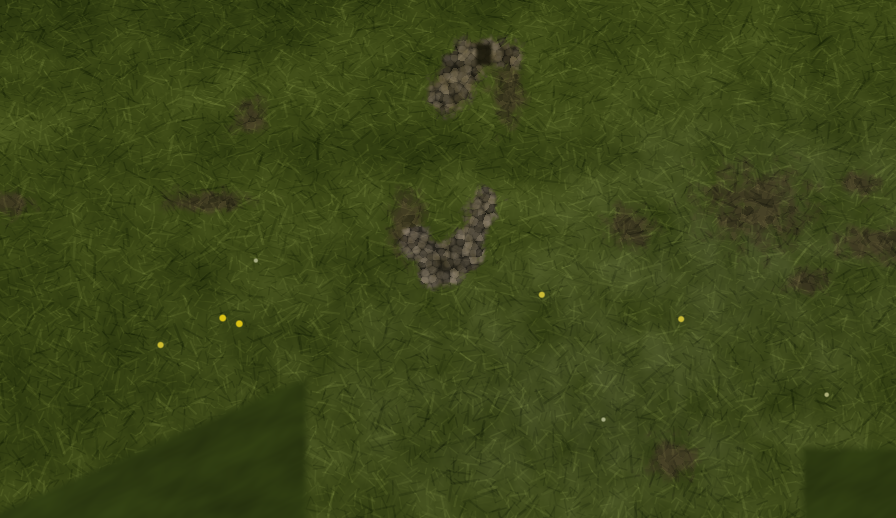
This texture is drawn by a Shadertoy shader. Its source:

```glsl
// A grassy slope with two worn gravel patches, bare soil, flowers and two blurred corners.
// Grass is layered random blade strokes over sine-warped light; gravel is cellular noise.

const vec3 GRASS_DARK  = vec3(0.11, 0.155, 0.03);
const vec3 GRASS_MID   = vec3(0.235, 0.285, 0.085);
const vec3 GRASS_LIGHT = vec3(0.37, 0.425, 0.17);
const vec3 GRASS_DRY   = vec3(0.30, 0.335, 0.185);
const vec3 SOIL        = vec3(0.27, 0.235, 0.15);
const vec3 GRAVEL      = vec3(0.37, 0.335, 0.285);
const vec3 HOLE        = vec3(0.09, 0.085, 0.035);
const vec3 BLURRED     = vec3(0.175, 0.225, 0.065);
const float BLADE_DENSITY = 23.0;
const float BLADE_WIDTH = 0.045;
const float BLADE_CONTRAST = 0.42;
const float GRAVEL_DENSITY = 75.0;

// Bare ground: centre, then radii
const vec4 BARE[11] = vec4[11](
    vec4(0.01, 0.605, 0.06, 0.03), vec4(0.4, 0.612, 0.09, 0.025),
    vec4(0.48, 0.775, 0.04, 0.04), vec4(1.66, 0.645, 0.05, 0.03),
    vec4(1.46, 0.6, 0.12, 0.09), vec4(1.69, 0.53, 0.09, 0.04),
    vec4(1.56, 0.455, 0.05, 0.03), vec4(1.3, 0.112, 0.055, 0.05),
    vec4(1.215, 0.56, 0.05, 0.05), vec4(0.785, 0.57, 0.04, 0.08),
    vec4(0.98, 0.82, 0.04, 0.07));

// Flowers: centre, then whiteness
const vec3 FLOWERS[8] = vec3[8](
    vec3(0.43, 0.386, 0), vec3(0.462, 0.375, 0), vec3(0.31, 0.334, 0.25),
    vec3(1.046, 0.431, 0.3), vec3(1.315, 0.384, 0.3), vec3(1.596, 0.238, 0.9),
    vec3(0.494, 0.497, 1), vec3(1.165, 0.19, 1));

vec3 hash3(vec2 c) {
    vec3 v = fract(vec3(c.xyx) * vec3(0.1031, 0.1030, 0.0973));
    v += dot(v, v.yxz + 33.33);
    return fract((v.xxy + v.yzz) * v.zyx);
}

// Layered, rotated sines
float waves(vec2 p) {
    float sum = 0.0, amp = 0.5;
    for (int i = 0; i < 4; i++) {
        p = mat2(0.8, 0.6, -0.6, 0.8) * p * 1.7 + 1.9;
        sum += amp * sin(p.x + 1.4 * sin(p.y * 0.8)) * cos(p.y + sin(p.x * 0.6));
        amp *= 0.68;
    }
    return sum;
}

float capsule(vec2 p, vec2 a, vec2 b, float r) {
    vec2 d = b - a;
    return length(p - a - d * clamp(dot(p - a, d) / dot(d, d), 0.0, 1.0)) - r;
}

float glow(vec2 p, vec2 centre, vec2 radii) {
    vec2 d = (p - centre) / radii;
    return exp(-dot(d, d));
}

// Signed light and dark strokes, finer towards the top
float grassBlades(vec2 p) {
    float tone = 0.0, density = BLADE_DENSITY;
    for (int layer = 0; layer < 4; layer++) {
        vec2 q = vec2(p.x, p.y * (1.0 + 0.3 * p.y)) * density + float(layer) * 37.0;
        float soft = density / iResolution.y;
        for (int k = 0; k < 9; k++) {
            vec2 cell = floor(q) + vec2(k % 3, k / 3) - 1.0;
            vec3 h = hash3(cell);
            float lean = (fract(h.x * 17.0 + h.y * 29.0) - 0.5) * 2.9;
            vec2 tip = vec2(sin(lean), cos(lean)) * (0.3 + 0.45 * h.y);
            float d = capsule(q - cell - h.xy, -tip, tip, BLADE_WIDTH);
            tone += (h.z - 0.48) * (1.0 - smoothstep(-soft * 0.4, soft, d));
        }
        density *= 1.42;
    }
    return tone;
}

// Distance to the nearest stone centre, and that stone's tone
vec2 stones(vec2 q) {
    vec2 nearest = vec2(9.0, 0.0);
    for (int k = 0; k < 9; k++) {
        vec2 cell = floor(q) + vec2(k % 3, k / 3) - 1.0;
        vec3 h = hash3(cell + 91.0);
        float d = length(q - cell - h.xy);
        if (d < nearest.x) nearest = vec2(d, h.z);
    }
    return nearest;
}

void mainImage(out vec4 fragColor, in vec2 fragCoord) {
    vec2 p = fragCoord / iResolution.y;
    float px = 1.0 / iResolution.y;
    float clumps = waves(p * 13.0 + 4.0), rough = waves(p * 42.0);
    float blades = grassBlades(p);

    // Bright ridges and shaded hollows
    float light = 0.47 + 0.09 * waves(p * vec2(3, 5)) + 0.14 * clumps + 0.06 * rough;
    float ridge = (p.y - 0.75 - 0.19 * p.x) / 0.055;
    light += 0.13 * exp(-ridge * ridge) * (1.0 - smoothstep(0.6, 1.1, p.x));
    light += 0.10 * glow(p, vec2(0.85, 0.63), vec2(0.6, 0.045));
    light += 0.08 * glow(p, vec2(1.3, 0.76), vec2(0.4, 0.1));
    light -= 0.12 * glow(p, vec2(0.8, 0.705), vec2(0.5, 0.045));
    light -= 0.16 * glow(p, vec2(0.1, 1.02), vec2(0.9, 0.13));
    light -= 0.09 * glow(p, vec2(0.15, 0.28), vec2(0.4, 0.16));
    light += blades * BLADE_CONTRAST;
    vec3 color = mix(GRASS_DARK, GRASS_MID, clamp(light * 2.0, 0.0, 1.0));
    color = mix(color, GRASS_LIGHT, clamp(light * 2.0 - 1.0, 0.0, 1.0));
    float dry = glow(p, vec2(1.15, 0.22), vec2(0.55, 0.3)) + glow(p, vec2(1.5, 0.6), vec2(0.35, 0.2));
    color = mix(color, GRASS_DRY * (0.65 + 0.7 * light), clamp(dry * (0.38 + 0.3 * clumps), 0.0, 0.6));

    // Bare soil between the blades
    float bare = 0.0;
    for (int i = 0; i < 11; i++) bare = max(bare, glow(p, BARE[i].xy, BARE[i].zw));
    vec2 stone = stones(p * GRAVEL_DENSITY);
    bare = smoothstep(0.25, 0.95, bare + 0.35 * rough - 0.15 * blades);
    color = mix(color, SOIL * (0.65 + 0.45 * stone.y + 0.35 * blades), 0.8 * bare);

    // Gravel patches, each with a tuft
    vec2 bend = vec2(0.89, 0.51), top = vec2(0.91, 0.887);
    float lower = min(capsule(p, vec2(0.935, 0.61), bend, 0.03), capsule(p, bend, vec2(0.845, 0.485), 0.043));
    lower = min(lower, capsule(p, vec2(0.85, 0.49), vec2(0.8, 0.535), 0.03));
    float upper = min(capsule(p, vec2(0.865, 0.82), top, 0.042), capsule(p, top, vec2(0.975, 0.89), 0.034));
    float tuft = min(length(p - vec2(0.85, 0.593)) - 0.045, length(p - vec2(0.963, 0.832)) - 0.038);
    float edge = max(min(lower, upper), -tuft) + 0.013 * rough + 0.008 * blades;
    float grain = 0.68 + 0.7 * stone.y - 0.38 * smoothstep(0.35, 0.8, stone.x) + 0.2 * blades;
    vec3 gravel = mix(GRAVEL, SOIL, clamp(0.25 + 0.5 * rough + 0.3 * step(upper, lower), 0.0, 0.8));
    color = mix(color, gravel * grain, 0.93 - 0.93 * smoothstep(-0.012, 0.008, edge));
    vec2 hole = abs(p - vec2(0.934, 0.895)) - vec2(0.013, 0.018);
    color = mix(color, HOLE, 0.85 - 0.85 * smoothstep(-0.004, 0.007, max(hole.x, hole.y)));

    // Small flowers
    for (int i = 0; i < 8; i++) {
        float white = FLOWERS[i].z, d = length(p - FLOWERS[i].xy) - mix(0.0065, 0.004, white);
        vec3 petal = mix(vec3(0.86, 0.76, 0.08), vec3(0.66, 0.68, 0.52), white);
        color = mix(color, petal, 1.0 - smoothstep(-px, px, d));
    }

    // Blurred corners with slanted streaks
    float left = max(p.y - min(0.012 + 0.44 * p.x, 0.265), p.x - 0.592);
    float right = max(1.55 - p.x, p.y - 0.135);
    float streak = waves(mat2(0.9, -0.45, 0.45, 0.9) * p * vec2(9, 25));
    color = mix(color, BLURRED * (1.0 + 0.14 * streak), 1.0 - smoothstep(-0.012, 0.012, min(left, right)));
    fragColor = vec4(color, 1.0);
}
```
